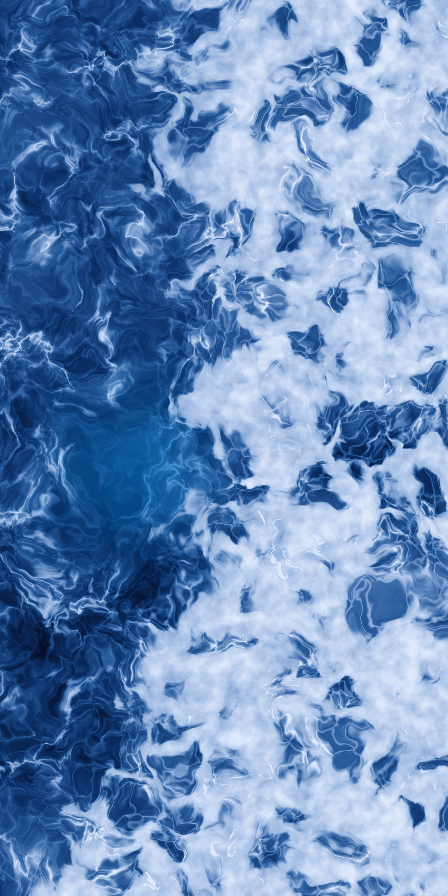
A Shadertoy shader for this texture:

```glsl
float hash(vec2 p) {
    vec3 q = fract(p.xyx * vec3(0.1031, 0.1030, 0.0973));
    q += dot(q, q.yzx + 33.33);
    return fract((q.x + q.y) * q.z);
}

float slope(vec2 cell, vec2 offset) {
    float angle = 6.2832 * hash(cell);
    return dot(vec2(cos(angle), sin(angle)), offset);
}

float gradientNoise(vec2 p) {
    vec2 i = floor(p), f = fract(p), e = vec2(1, 0);
    vec2 u = f * f * f * (f * (f * 6.0 - 15.0) + 10.0);
    return mix(mix(slope(i, f), slope(i + e, f - e), u.x),
               mix(slope(i + e.yx, f - e.yx), slope(i + 1.0, f - 1.0), u.x), u.y);
}

float fbm(vec2 p) {
    float sum = 0.0, amp = 1.0;
    for (int i = 0; i < 4; i++) {
        sum += amp * gradientNoise(p);
        p = mat2(1.6, 1.2, -1.2, 1.6) * p + 7.3;
        amp *= 0.52;
    }
    return sum;
}

vec2 fbm2(vec2 p) {
    return vec2(fbm(p), fbm(p + 31.7));
}

// Gap between the two nearest cell centres: zero on the cell walls
float cellGap(vec2 p) {
    vec2 i = floor(p), f = fract(p);
    float near = 8.0, second = 8.0;
    for (int y = -1; y <= 1; y++)
    for (int x = -1; x <= 1; x++) {
        vec2 g = vec2(x, y);
        float d = length(g + vec2(hash(i + g), hash(i + g + 57.0)) - f);
        second = min(second, max(near, d));
        near = min(near, d);
    }
    return second - near;
}

float pool(vec2 p, vec2 centre, vec2 size) {
    vec2 d = (p - centre) / size;
    return exp(-dot(d, d));
}

// Navy water through blue to pale foam
vec3 seaColour(float t) {
    t *= 5.0;
    vec3 c = mix(vec3(0.02, 0.05, 0.16), vec3(0.05, 0.20, 0.42), clamp(t, 0.0, 1.0));
    c = mix(c, vec3(0.16, 0.36, 0.61), clamp(t - 1.0, 0.0, 1.0));
    c = mix(c, vec3(0.39, 0.55, 0.76), clamp(t - 2.0, 0.0, 1.0));
    c = mix(c, vec3(0.60, 0.71, 0.87), clamp(t - 3.0, 0.0, 1.0));
    c = mix(c, vec3(0.77, 0.84, 0.95), clamp(t - 4.0, 0.0, 1.0));
    return mix(c, vec3(0.93, 0.96, 1.0), clamp(t - 5.0, 0.0, 1.0));
}

void mainImage(out vec4 fragColor, in vec2 fragCoord) {
    vec2 p = fragCoord / iResolution.x;

    // Swirled coordinates
    vec2 q = p + 0.08 * fbm2(p * 4.5);
    q += 0.022 * fbm2(q * 15.0 + 9.0);

    // Foam cover: open water on the left, a broad wash on the right
    float shore = mix(0.10, 0.43, smoothstep(0.0, 0.75, p.y)) + 0.03 * sin(p.y * 7.0);
    float cover = smoothstep(-0.13, 0.13, q.x - shore + 0.10 * fbm(p * 6.0 + 3.0));
    float dark = pool(q, vec2(0.83, 1.0), vec2(0.18, 0.11));
    float pools = dark + pool(q, vec2(0.37, 0.15), vec2(0.15, 0.10))
                + 0.7 * pool(q, vec2(0.72, 1.72), vec2(0.10, 0.09))
                + 0.7 * pool(q, vec2(0.90, 0.72), vec2(0.09, 0.10))
                + 0.6 * pool(q, vec2(0.70, 1.42), vec2(0.09, 0.08));
    float glow = pool(q, vec2(0.31, 0.95), vec2(0.15, 0.17));

    // Water with broad shading
    float tone = 0.20 + 0.20 * fbm(q * 5.0 + 20.0) + 0.10 * fbm(q * 24.0 + 5.0);
    tone -= 0.13 * pool(p, vec2(0.1, 0.6), vec2(0.35, 0.3)) + 0.12 * dark;
    tone = mix(tone, 0.32, 0.75 * glow);

    // Torn wisps and fine lace on the water
    float patches = smoothstep(-0.30, 0.40, fbm(p * 7.0 + 40.0));
    float wisps = exp(-13.0 * abs(fbm(q * 8.0 + 13.0))) * (0.25 + 0.85 * patches);
    float threads = exp(-11.0 * abs(fbm(q * 21.0 + 77.0))) * (0.2 + 0.5 * patches);
    float lace = 1.0 - smoothstep(0.0, 0.20, cellGap(q * 25.0));
    float calm = 1.0 - 0.75 * glow;
    tone += calm * (0.62 * wisps + 0.34 * threads + 0.20 * lace * (0.3 + cover));
    tone += 0.12 * cover * (1.0 - dark);

    // Cell walls thicken into sheets where the cover is dense
    float gap = cellGap(q * 8.5) + 0.24 * fbm(q * 23.0 + 60.0);
    float wall = mix(-0.22, 0.47, cover) + 0.55 * fbm(p * 5.0 + 50.0) - 0.5 * pools;
    float foam = smoothstep(-0.11, 0.12, wall - gap);
    float froth = 0.88 + 0.14 * fbm(q * 8.0 + 90.0) + 0.17 * fbm(p * 30.0)
                + 0.12 * smoothstep(0.0, 0.5, wall - gap);
    tone = mix(tone, max(tone, froth), foam * mix(0.72, 1.0, cover));

    // Bright turquoise tint in the clear water
    vec3 colour = seaColour(min(tone, 1.12));
    colour += glow * (1.0 - foam) * vec3(-0.06, 0.06, 0.08);
    fragColor = vec4(clamp(colour, 0.0, 1.0), 1.0);
}
```
